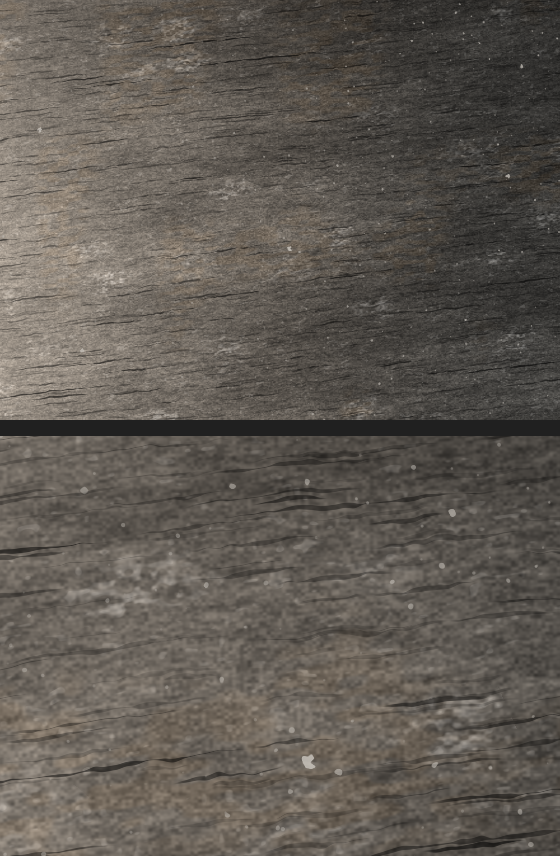
Top, the full canvas; bottom, a detail of the centre.
A Shadertoy shader for this texture:

```glsl
#define GRAIN_TILT 0.12
#define SHADE_DARK 0.234
#define SHADE_GLOW 0.335
#define FIBRE_CONTRAST 0.62
#define GRIT_CONTRAST 0.30
#define CRACK_DEPTH 0.66
#define CRACK_WIDTH 0.0019
#define PATCH_GAIN 0.17
#define WOOD_TINT vec3(1.05, 0.985, 0.91)
#define COOL_TINT vec3(1.02, 1.0, 0.96)
#define RUST vec3(0.028, 0.012, -0.006)
#define CHALK vec3(0.78, 0.76, 0.73)

float hash(vec2 p) {
    vec3 h = fract(p.xyx * vec3(0.1031, 0.1030, 0.0973));
    h += dot(h, h.yzx + 33.33);
    return fract((h.x + h.y) * h.z);
}

float noise(vec2 p) {
    vec2 i = floor(p), f = fract(p);
    f = f * f * (3.0 - 2.0 * f);
    return mix(mix(hash(i), hash(i + vec2(1, 0)), f.x),
               mix(hash(i + vec2(0, 1)), hash(i + vec2(1, 1)), f.x), f.y);
}

// Cellular noise: distance to the nearest point, and that point's random id
vec2 cellular(vec2 p) {
    vec2 base = floor(p), nearest = vec2(9.0, 0.0);
    for (int y = -1; y <= 1; y++)
    for (int x = -1; x <= 1; x++) {
        vec2 cell = base + vec2(x, y);
        vec2 point = cell + vec2(hash(cell + 3.7), hash(cell + 91.3));
        float d = length(p - point);
        if (d < nearest.x) nearest = vec2(d, hash(cell + 47.1));
    }
    return nearest;
}

// One tapered, broken crack per long cell, rows shifted at random
float cracks(vec2 q, vec2 size, float seed, float px) {
    vec2 g = q / size;
    float row = floor(g.y);
    g.x += hash(vec2(row, seed)) * 7.0;
    vec2 cell = vec2(floor(g.x), row) + seed;
    float reach = mix(0.15, 0.48, hash(cell + 5.0));
    float along = abs(fract(g.x) - 0.5) / reach;
    float across = abs(fract(g.y) - mix(0.2, 0.8, hash(cell + 9.0))) * size.y;
    float ragged = smoothstep(0.15, 0.75, noise(q * vec2(55.0, 12.0) + seed));
    float width = CRACK_WIDTH * (0.15 + ragged) * sqrt(max(1.0 - along, 0.0));
    float line = 1.0 - smoothstep(width - px * 0.6, width + px * 0.6, across);
    float taper = 1.0 - smoothstep(0.7, 1.0, along);
    return line * taper * step(0.3, hash(cell + 13.0)) * mix(0.35, 1.0, hash(cell + 21.0));
}

// Pale chips with broken edges
float specks(vec2 p, float scale, float share, float radius, float px) {
    vec2 c = cellular(p * scale);
    float rank = max(c.y - 1.0 + share, 0.0) / share;
    float r = radius * (0.35 + 0.65 * rank * rank) * (0.4 + noise(p * 260.0));
    float d = c.x / scale;
    return (1.0 - smoothstep(r - px * 0.7, r + px * 0.7, d)) * step(1.0 - share, c.y) * (0.3 + 0.7 * rank);
}

void mainImage(out vec4 fragColor, in vec2 fragCoord) {
    vec2 p = fragCoord / iResolution.y;
    vec2 uv = fragCoord / iResolution.xy;
    float px = 1.0 / iResolution.y;

    // Grain coordinates, gently bent, with small ragged steps
    vec2 q = vec2(p.x, p.y - GRAIN_TILT * p.x);
    q.y += 0.005 * sin(q.x * 3.7 + q.y * 6.0) + 0.0008 * sin(q.x * 19.0 + q.y * 31.0);
    q.y += 0.0045 * (noise(q * vec2(34.0, 24.0)) - 0.5);
    q.y += 0.0022 * (noise(q * vec2(110.0, 60.0)) - 0.5);

    // Light from the left, darker toward the top
    float glow = pow(1.0 - uv.x, 1.6);
    float shade = SHADE_DARK + SHADE_GLOW * glow;
    shade *= 1.04 - 0.26 * smoothstep(0.5, 1.0, uv.y);

    // Broad stains, fine fibres and grit
    float stain = 0.6 * noise(q * vec2(2.5, 9.0) + 4.0) + 0.4 * noise(q * vec2(7.0, 28.0));
    float fibre = 0.30 * noise(q * vec2(24.0, 130.0))
                + 0.35 * noise(q * vec2(70.0, 240.0) + 17.0)
                + 0.35 * noise(q * vec2(170.0, 380.0) + 31.0);
    float grit = noise(p * vec2(330.0, 390.0) + 5.0);
    float rough = mix(1.2, 0.6, glow);
    shade *= 1.0 + (stain - 0.5) * mix(0.55, 0.16, glow);
    shade *= 1.0 + rough * (FIBRE_CONTRAST * (fibre - 0.5) + GRIT_CONTRAST * (grit - 0.5));
    vec3 color = shade * mix(WOOD_TINT, COOL_TINT, smoothstep(0.45, 1.0, uv.x));

    // Faint rusty traces
    float rust = smoothstep(0.55, 0.85, noise(p * vec2(7.0, 5.0) + 8.0));
    color += RUST * rust * smoothstep(0.35, 0.7, noise(q * vec2(40.0, 110.0)));

    // Pale worn patches, broken up along the grain
    vec2 patchCell = cellular(q * vec2(6.0, 11.0));
    float near = (1.0 - smoothstep(0.05, 0.5, patchCell.x)) * smoothstep(0.4, 0.95, patchCell.y);
    float flake = 0.4 * noise(q * vec2(45.0, 120.0)) + 0.6 * noise(q * vec2(150.0, 270.0) + 7.0);
    color += PATCH_GAIN * near * smoothstep(0.4, 0.7, flake);
    color += 0.08 * smoothstep(0.68, 0.85, flake);

    // Cracks, from long and sparse to short, thin and dense
    float crack = 0.0;
    for (int i = 0; i < 5; i++) {
        float k = float(i);
        vec2 size = vec2(0.42, 0.075) / (1.0 + 0.55 * k);
        crack = max(crack, cracks(q + k * 0.137, size, 11.0 + k * 29.0, px) * (1.0 - 0.15 * k));
    }
    color *= 1.0 - CRACK_DEPTH * crack;

    // Dust, denser on the dark side, and a few larger chips
    float dust = specks(p, 48.0, 0.2, 0.0027, px) * mix(0.75, 0.2, glow);
    float chip = specks(p + 2.3, 5.0, 0.28, 0.0075, px);
    color = mix(color, CHALK, max(dust, chip));

    fragColor = vec4(clamp(color, 0.0, 1.0), 1.0);
}
```
